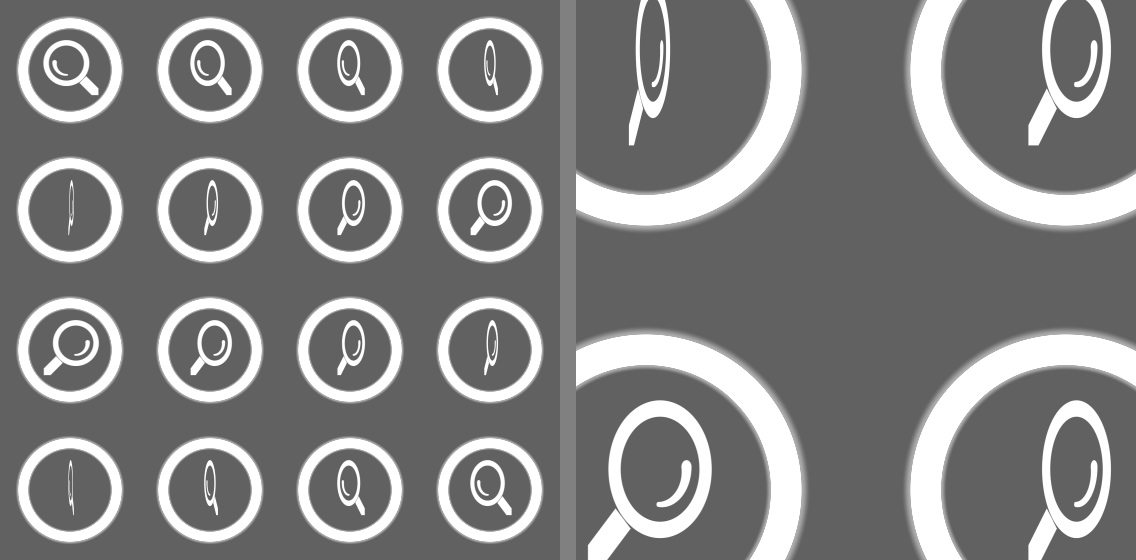
Left, the full canvas; right, a detail of the centre.
A Shadertoy shader for this pattern:

```glsl
// Four by four grid of glowing white rings on grey, each holding a magnifier.
// The magnifier turns about its upright axis from cell to cell, drawn by
// squashing its distance function sideways; 16 steps make one full turn.

// Signed distance to the magnifier, seen face on, in cell units
float magnifier(vec2 p) {
    vec2 q = p - vec2(-0.034, 0.0495);

    // x runs along the handle, y across it
    vec2 h = vec2(q.x - q.y, q.x + q.y) * 0.70711;

    // Lens rim
    float rim = abs(length(q) - 0.1445) - 0.0195;

    // Handle, its far end cut square to the axes
    float handle = max(abs(h.y) - 0.034, 0.166 - h.x);
    handle = max(handle, max(q.x, -q.y) - 0.229);

    // Tapered glint inside the lens
    float a = clamp(atan(h.x, -h.y), -0.85, 0.85);
    float glint = length(h - 0.084 * vec2(sin(a), -cos(a))) - (0.011 - 0.006 * a);

    return min(min(rim, handle), glint);
}

// White ring with a faint halo on both sides
float glowRing(vec2 p, float pixel) {
    float r = length(p);
    float d = abs(r - 0.334) - 0.037;
    float reach = r < 0.334 ? 0.013 : 0.021;
    float halo = 0.48 * (1.0 - smoothstep(0.0, reach, d));
    float core = clamp(0.5 - d / pixel, 0.0, 1.0);
    return max(core, halo);
}

void mainImage(out vec4 fragColor, in vec2 fragCoord) {
    vec2 grid = 4.0 * fragCoord / iResolution.xy;
    float pixel = 4.0 / iResolution.y;
    vec2 cell = mod(floor(grid), 4.0);
    vec2 p = fract(grid) - 0.5;

    // Step of the turn, counted in rows from the top left
    float turn = cell.x + 4.0 * (3.0 - cell.y);
    float facing = turn > 3.5 && turn < 11.5 ? -1.0 : 1.0;
    float squash = facing * max(abs(abs(turn - 8.0) / 4.0 - 1.0), 0.1);

    // Average across the pixel, so that edge-on strokes stay smooth
    float icon = 0.0;
    for (int i = 0; i < 8; i++) {
        float x = p.x - 0.008 + ((float(i) + 0.5) / 8.0 - 0.5) * pixel;
        float d = magnifier(vec2(x / squash, p.y));
        icon += clamp(0.5 - d / pixel, 0.0, 1.0) / 8.0;
    }

    float light = max(icon, glowRing(p, pixel));
    fragColor = vec4(vec3(mix(0.38, 1.0, light)), 1.0);
}
```
